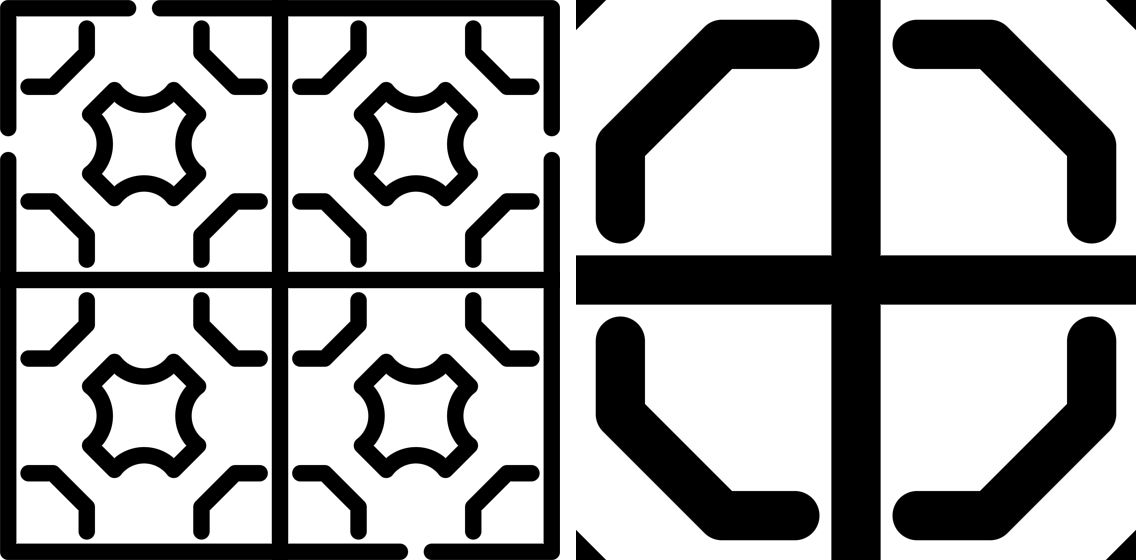
Left, the full canvas; right, a detail of the centre.
A Shadertoy shader for this pattern:

```glsl
#define TILES 2.0          // repeats across and down
#define STROKE 0.0302      // half line width, in tiles
#define GAP 0.059          // half opening between line ends, in tiles
#define BRACKET_END vec2(0.425, 0.211)
#define BRACKET_BEND vec2(0.3355, 0.211)
#define STAR_TIP vec2(0.1985, 0.109)
#define NOTCH_CENTER vec2(0.2822, 0.0)
#define NOTCH_RADIUS 0.1374
#define INK vec3(0.0)
#define PAPER vec3(1.0)

float segmentDist(vec2 p, vec2 a, vec2 b) {
    vec2 ab = b - a;
    vec2 ap = p - a;
    return length(ap - ab * clamp(dot(ap, ab) / dot(ab, ab), 0.0, 1.0));
}

// Border side along x from 0 to TILES, opened around gapCenter
float sideDist(vec2 p, float gapCenter) {
    float beyondEnds = abs(p.x - 0.5 * TILES) - 0.5 * TILES;
    float insideGap = GAP - abs(p.x - gapCenter);
    return length(vec2(max(max(beyondEnds, insideGap), 0.0), p.y));
}

float frameDist(vec2 grid) {
    float first = 0.5;
    float last = TILES - 0.5;
    float d = sideDist(grid - vec2(0.0, TILES), first);
    d = min(d, sideDist(grid, last));
    d = min(d, sideDist(grid.yx, last));
    d = min(d, sideDist(grid.yx - vec2(0.0, TILES), last));

    // Inner dividers
    for (float i = 1.0; i < TILES; i++) {
        d = min(d, min(abs(grid.x - i), abs(grid.y - i)));
    }
    return d;
}

float motifDist(vec2 p) {
    // Eightfold symmetry
    p = abs(p);
    if (p.y > p.x) p = p.yx;

    // Corner bracket
    float d = segmentDist(p, BRACKET_END, BRACKET_BEND);
    d = min(d, segmentDist(p, BRACKET_BEND, BRACKET_BEND.yx));

    // Star: blunt tips joined by concave arcs
    d = min(d, segmentDist(p, STAR_TIP, STAR_TIP.yx));
    vec2 q = p - NOTCH_CENTER;
    vec2 arcEnd = STAR_TIP - NOTCH_CENTER;
    if (q.x < 0.0 && q.y * -arcEnd.x < -q.x * arcEnd.y) {
        d = min(d, abs(length(q) - NOTCH_RADIUS));
    }
    return d;
}

void mainImage(out vec4 fragColor, in vec2 fragCoord) {
    // Tile units, with the border strokes touching the canvas edge
    float tilesPerPixel = (TILES + 2.0 * STROKE) / min(iResolution.x, iResolution.y);
    vec2 grid = (fragCoord - 0.5 * iResolution.xy) * tilesPerPixel + 0.5 * TILES;

    float d = min(frameDist(grid), motifDist(fract(grid) - 0.5)) - STROKE;
    float blur = 0.75 * tilesPerPixel;
    fragColor = vec4(mix(INK, PAPER, smoothstep(-blur, blur, d)), 1.0);
}
```
